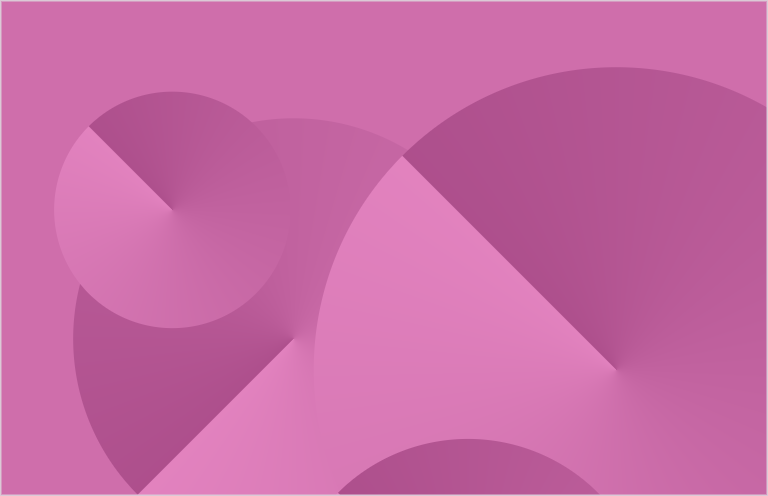
Reproduce this background procedurally as a WebGL 1 fragment shader.

```glsl
precision highp float;

uniform vec2 u_resolution;

const float TAU = 6.283185;

// Colours
const vec3 BACKDROP = vec3(0.81, 0.43, 0.67);
const vec3 SHADE = vec3(0.68, 0.31, 0.55);
const vec3 GLOW = vec3(0.886, 0.51, 0.747);
const vec3 FRAME = vec3(0.86, 0.79, 0.84);

// Discs: centre x, centre y, radius, in canvas heights
const vec3 MIDDLE_DISC = vec3(0.592, 0.317, 0.4445);
const vec3 SMALL_DISC = vec3(0.3475, 0.5768, 0.2384);
const vec3 LARGE_DISC = vec3(1.2425, 0.2545, 0.610);
const vec3 LOWER_DISC = vec3(0.9435, -0.2556, 0.3707);

// Seam directions, in turns
const float SEAM_UP_LEFT = 0.375;
const float SEAM_DOWN_LEFT = 0.625;

const float FRAME_WIDTH = 0.003;

// Conic sweep, running clockwise from SHADE to GLOW around the seam
vec3 conicSweep(vec2 offset, float seamTurn, float pixel) {
  vec2 seam = vec2(cos(seamTurn * TAU), sin(seamTurn * TAU));
  float along = dot(offset, seam);
  float across = seam.y * offset.x - seam.x * offset.y;
  float sweep = fract(atan(across, along) / TAU);

  // Smooth the hard edge where the sweep wraps
  if (along > 0.0 && abs(across) < 0.5 * pixel) {
    sweep = 0.5 - across / pixel;
  }
  return mix(SHADE, GLOW, sweep);
}

vec3 addDisc(vec3 base, vec2 p, vec3 disc, float seamTurn, float pixel) {
  vec2 offset = p - disc.xy;
  float coverage = clamp(0.5 - (length(offset) - disc.z) / pixel, 0.0, 1.0);
  return mix(base, conicSweep(offset, seamTurn, pixel), coverage);
}

void main() {
  float pixel = 1.0 / u_resolution.y;
  vec2 p = gl_FragCoord.xy * pixel;
  vec2 size = u_resolution * pixel;

  // Overlapping discs, back to front
  vec3 color = BACKDROP;
  color = addDisc(color, p, MIDDLE_DISC, SEAM_DOWN_LEFT, pixel);
  color = addDisc(color, p, SMALL_DISC, SEAM_UP_LEFT, pixel);
  color = addDisc(color, p, LARGE_DISC, SEAM_UP_LEFT, pixel);
  color = addDisc(color, p, LOWER_DISC, SEAM_UP_LEFT, pixel);

  // Thin pale frame
  vec2 toEdge = min(p, size - p);
  float edge = min(toEdge.x, toEdge.y);
  color = mix(color, FRAME, clamp(0.5 + (FRAME_WIDTH - edge) / pixel, 0.0, 1.0));

  gl_FragColor = vec4(color, 1.0);
}
```
